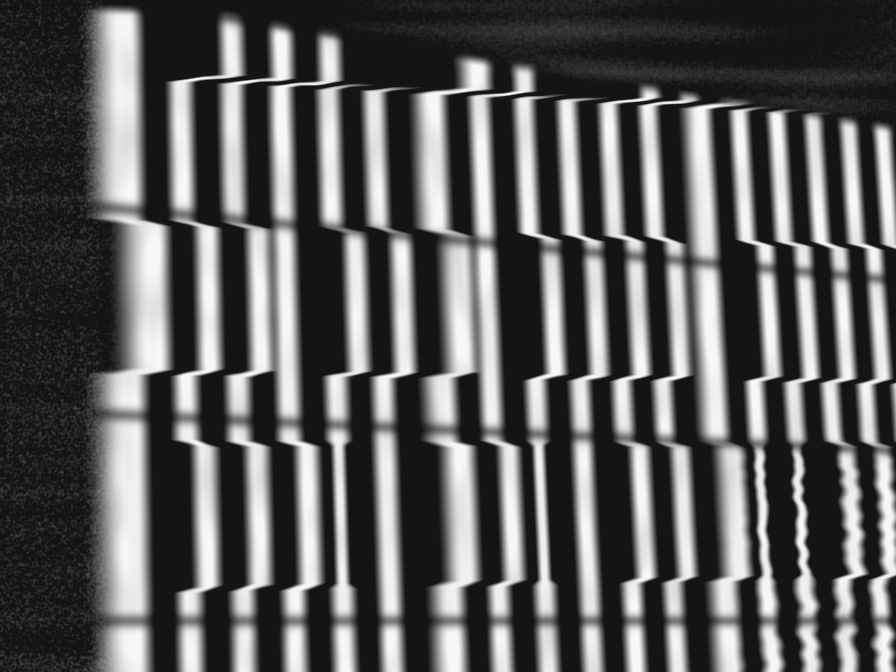
Write a Shadertoy shader that draws this pattern.

```glsl
vec2 hashGradient(vec2 cell) {
    vec2 h = vec2(dot(cell, vec2(127.1, 311.7)), dot(cell, vec2(269.5, 183.3)));
    return fract(sin(h) * 43758.55) * 2.0 - 1.0;
}

float gradientNoise(vec2 p) {
    vec2 i = floor(p), f = p - i;
    vec2 w = f * f * f * (f * (f * 6.0 - 15.0) + 10.0);
    float a = dot(hashGradient(i), f);
    float b = dot(hashGradient(i + vec2(1, 0)), f - vec2(1, 0));
    float c = dot(hashGradient(i + vec2(0, 1)), f - vec2(0, 1));
    float d = dot(hashGradient(i + 1.0), f - 1.0);
    return mix(mix(a, b, w.x), mix(c, d, w.x), w.y);
}

float band(float lo, float hi, float v) {
    return smoothstep(lo - 0.006, lo + 0.006, v) * (1.0 - smoothstep(hi - 0.006, hi + 0.006, v));
}

// Coverage of all upright bars; u counts groups of six, v runs down the rows
float barField(float u, float v, float topEdge) {
    float topRow = 1.0 - smoothstep(0.106, 0.122, v);
    float brickRow = band(0.333, 0.554, v);
    float lowerRow = band(0.66, 0.877, v);
    float light = 0.0;
    for (int n = 0; n < 24; n++) {
        float group = float(n / 6), j = float(n % 6);
        float center = group + (0.165 * j - 0.0012 * j * j) * (group > 1.5 ? 0.96 : 1.0);

        // A diagonal seam of bars stays in place while its neighbours shift
        float seam = max(3.0 - 2.0 * group, 0.0);
        bool border = n == 0;
        bool pinned = j == seam + 1.0 || j == seam + 2.0;
        bool thin = j == seam + 1.0 || (pinned && group > 1.5);
        float shift = j == seam ? 0.0 : 0.075 * brickRow;
        shift += pinned || border ? 0.0 : 0.055 * lowerRow;
        shift += border ? 0.0 : 0.165 * topRow;

        // Leading bars are wider and fade out to the left
        float d = u - center - shift;
        if (d < 0.0) d *= border ? 0.45 : (j == 0.0 ? 0.65 : 1.0);
        float width = mix(1.0, 0.55, thin ? lowerRow : 0.0) * (j == 0.0 ? 1.15 : 1.0);
        float bar = 1.0 - smoothstep(0.008, 0.06, abs(d) / width);
        if (!border) bar *= smoothstep(topEdge, topEdge + 0.025, v);
        if (pinned) bar *= 1.0 - topRow;
        light = 1.0 - (1.0 - light) * (1.0 - bar);
    }
    return light;
}

void mainImage(out vec4 fragColor, in vec2 fragCoord) {
    vec2 p = fragCoord / iResolution.y;
    p.y = 1.0 - p.y;

    // Undo the lean and the convergence toward the right
    float lean = 0.0145 + 0.047 * (p.x - 0.19);
    float across = p.x - (p.y - 0.226) * lean - 0.191;
    float u = across / (0.4905 - 0.0742 * across);
    float v = 0.679 + (p.y - 0.679) / (1.0 - 0.095 * (p.x - 0.26));

    // Ragged edges in the lower right
    float ragged = smoothstep(1.05, 1.2, p.x) * smoothstep(0.62, 0.7, p.y);
    u += 0.03 * ragged * gradientNoise(vec2(p.x * 9.0, p.y * 45.0));
    v += 0.004 * gradientNoise(p * 22.0);

    float topEdge = 0.12 * (p.x - 0.3);
    float bars = barField(u, v, topEdge);
    bars *= smoothstep(0.0, 0.025, p.y);

    // Bright bars with worn patches and smoky cross bands
    float lane = (0.924 - p.y) / (0.306 - 0.046 * (p.x - 0.19));
    float crossBand = exp(-pow((lane - round(lane)) / 0.035, 2.0));
    float wear = 0.94 + 0.16 * gradientNoise(p * vec2(30.0, 12.0));
    float gray = bars * wear * (1.0 - 0.5 * crossBand);

    // Grain and streaks in the left margin and along the top
    float grain = gradientNoise(p * 210.0) + 0.6 * gradientNoise(p * 110.0 + 7.0);
    float streak = gradientNoise(vec2(p.x * 3.0, p.y * 32.0));
    float margin = 1.0 - smoothstep(0.13, 0.2, p.x);
    float upper = (1.0 - smoothstep(topEdge - 0.01, topEdge + 0.04, v)) * smoothstep(0.35, 0.6, p.x);
    float haze = margin * (0.1 + 0.22 * grain + 0.1 * streak);
    haze += upper * (0.1 + 0.22 * streak + 0.08 * grain);
    gray += max(haze, 0.0) * (1.0 - bars);

    fragColor = vec4(vec3(clamp(gray, 0.08, 0.97)), 1.0);
}
```
